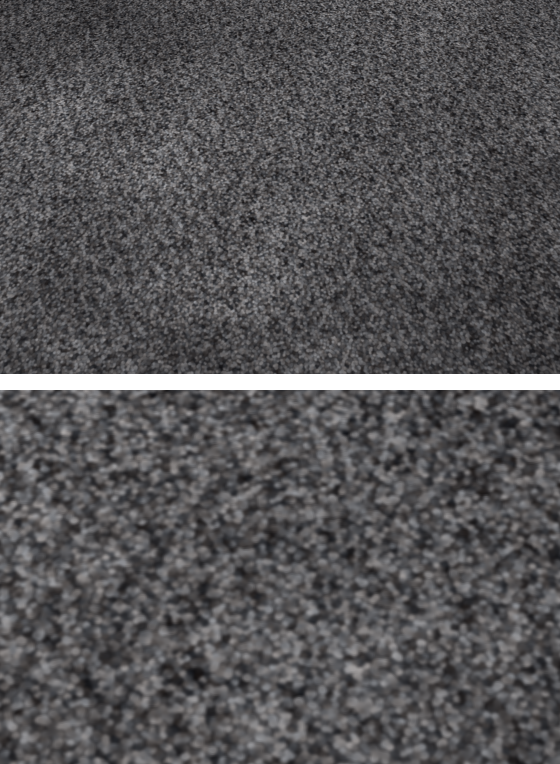
Top: the whole. Bottom: its middle third, enlarged.
A WebGL 2 fragment shader for this texture:

```glsl
#version 300 es
precision highp float;
// Dark asphalt of fine soft grit, receding under gentle uneven light.

uniform vec2 u_resolution;
out vec4 fragColor;

float hash(vec2 p) {
  return fract(sin(dot(p, vec2(12.9898, 78.233))) * 43758.5453);
}

float valueNoise(vec2 p) {
  vec2 cell = floor(p), f = fract(p);
  f = f * f * (3.0 - 2.0 * f);
  return mix(mix(hash(cell), hash(cell + vec2(1, 0)), f.x),
             mix(hash(cell + vec2(0, 1)), hash(cell + vec2(1, 1)), f.x), f.y);
}

float fbm(vec2 p) {
  float sum = 0.0, amplitude = 0.5;
  for (int i = 0; i < 5; i++) {
    sum += amplitude * valueNoise(p);
    p = mat2(1.6, 1.2, -1.2, 1.6) * p + 7.3;
    amplitude *= 0.55;
  }
  return sum;
}

// Gray grit with slight warm or cool tints and rare pale or tan pebbles
vec3 stoneColor(vec2 cell) {
  float kind = hash(cell + 43.9);
  if (kind > 0.9975) return kind > 0.999 ? vec3(2.6, 2.1, 1.7) : vec3(2.6);
  float tint = hash(cell + 17.3) - 0.5;
  return mix(0.32, 1.78, hash(cell + 5.1)) + vec3(0.09, 0.0, -0.08) * tint;
}

// Soft-edged scattered stones, darker where they lie far apart
vec3 grit(vec2 p) {
  vec2 base = floor(p);
  vec3 sum = vec3(0.0);
  float total = 0.0001;
  for (int y = -1; y <= 1; y++) {
    for (int x = -1; x <= 1; x++) {
      vec2 cell = base + vec2(x, y);
      vec2 away = p - cell - vec2(hash(cell), hash(cell + 31.7));
      float weight = exp(-4.0 * dot(away, away));
      sum += weight * stoneColor(cell);
      total += weight;
    }
  }
  return sum / total * mix(0.7, 1.0, smoothstep(0.15, 0.7, total));
}

// Relative brightness of the ground, averaging about one
vec3 asphalt(vec2 p) {
  // Perspective: grit shrinks and flattens toward the top
  float depth = 1.0 / (2.3 - p.y);
  vec2 ground = vec2(p.x, 2.2) * depth * 325.0;
  float clumps = 0.45 * (valueNoise(ground * 0.4) - 0.5);
  return 1.0 + (grit(ground) + clumps - 0.95) * (0.83 + 0.22 * p.y);
}

void main() {
  vec2 uv = gl_FragCoord.xy / u_resolution;
  vec2 ground = vec2(uv.x - 0.5, uv.y) * vec2(u_resolution.x / u_resolution.y, 1.0);

  // Soften the grain with four nearby samples
  vec3 grain = vec3(0.0);
  for (int i = 0; i < 4; i++) {
    vec2 offset = vec2(i % 2, i / 2) - 0.5;
    grain += 0.25 * asphalt(ground + offset * 0.0016);
  }

  // Broad slanted glow, darker borders and worn patches
  vec2 q = uv - vec2(0.48, 0.6);
  q.x -= 0.25 * q.y;
  q *= vec2(1.5, 1.3);
  float glow = exp(-dot(q, q));
  float wear = fbm(vec2(uv.x * 4.0 - uv.y * 1.5, uv.y * 6.0) + 3.7) - 0.52;
  float light = 0.222 + 0.115 * glow + 0.14 * wear;

  vec3 color = max(light * grain, vec3(0.06));
  color += vec3(0.002, -0.003, 0.004);
  fragColor = vec4(color, 1.0);
}
```
